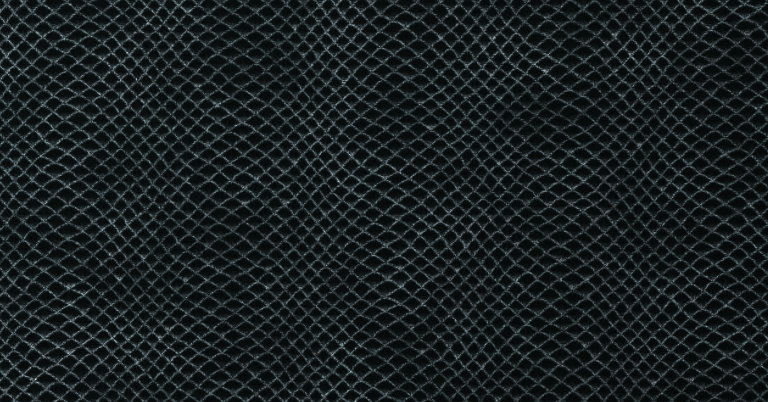
A Shadertoy shader for this texture:

```glsl
const float TAU = 6.2831853;

// Layout, in units of the canvas height
const float SCALES_PER_UNIT = 20.8;
const float SCALES_DOWN = 24.0;
const float BAND_PERIOD = 0.408;    // spacing of the narrow-scale bands
const float BAND_CENTER = 0.37;
const float BAND_SQUEEZE = 0.23;
const float BAND_DRIFT = 0.05;      // sideways lean of the bands
const float ROW_WAVE = 0.004;
const float WOBBLE = 0.010;
const float ARCH_POWER = 1.55;      // 1 = straight diamond, 2 = round arch

// Ridge lines and wear
const float RIDGE_HALF_WIDTH = 0.0016;
const float HALO_WIDTH = 0.0038;
const float GRAIN_DENSITY = 330.0;
const float GRAIN_AMOUNT = 1.3;
const float SPECK_CHANCE = 0.06;

const vec3 BASE_COLOR = vec3(0.027, 0.042, 0.044);
const vec3 HALO_COLOR = vec3(0.098, 0.114, 0.119);
const vec3 RIDGE_TEAL = vec3(0.130, 0.164, 0.163);
const vec3 RIDGE_VIOLET = vec3(0.155, 0.158, 0.174);
const vec3 GLINT_COLOR = vec3(0.170, 0.185, 0.187);
const vec3 TIP_COLOR = vec3(0.130, 0.147, 0.155);
const vec3 SPECK_COLOR = vec3(0.280, 0.280, 0.290);

float hash(vec2 p) {
    return fract(sin(dot(p, vec2(127.1, 311.7))) * 43758.5453);
}

float noise(vec2 p) {
    vec2 i = floor(p), f = fract(p);
    f = f * f * (3.0 - 2.0 * f);
    return mix(mix(hash(i), hash(i + vec2(1, 0)), f.x),
               mix(hash(i + vec2(0, 1)), hash(i + vec2(1, 1)), f.x), f.y);
}

// Distance from the nearest arch peak, 0 at a peak and 1 at a valley
float archPhase(float t) {
    return 2.0 * abs(fract(t + 0.5) - 0.5);
}

float archHeight(float t) {
    return 1.0 - pow(archPhase(t), ARCH_POWER);
}

float archSlope(float t) {
    return 2.0 * ARCH_POWER * pow(archPhase(t) + 1e-4, ARCH_POWER - 1.0);
}

void mainImage(out vec4 fragColor, in vec2 fragCoord) {
    vec2 p = fragCoord / iResolution.y;
    float pixel = 1.0 / iResolution.y;

    // Uneven skin: gentle row waves and small local wobble
    vec2 q = p + WOBBLE * (vec2(noise(p * 19.0), noise(p * 19.0 + 40.0)) - 0.5);
    float lean = BAND_DRIFT * (p.y - 0.5) + 0.03 * (noise(p * 3.0 + 9.0) - 0.5);
    float bandAngle = TAU * (p.x - BAND_CENTER - lean) / BAND_PERIOD;
    q.y += ROW_WAVE * sin(bandAngle + 1.0) + 0.02 * noise(p * 2.5 + 5.0);

    // Lattice coordinates, compressed inside the bands
    float density = SCALES_PER_UNIT * (1.0 + BAND_SQUEEZE * cos(bandAngle));
    float u = SCALES_PER_UNIT * (q.x + BAND_SQUEEZE * BAND_PERIOD / TAU * sin(bandAngle));
    float v = 2.0 * SCALES_DOWN * q.y;

    // Nearest ridge among the stacked arch rows
    float row = floor(v);
    float ridgeDist = 1.0;
    for (int i = -1; i <= 1; i++) {
        float k = row + float(i);
        float t = u + 0.5 * k;
        float gradient = length(vec2(archSlope(t) * density, 2.0 * SCALES_DOWN));
        ridgeDist = min(ridgeDist, abs(v - k - archHeight(t)) / gradient);
    }

    // Scale identity and position inside it, y running from 0 to 1
    float k = v < row + archHeight(u + 0.5 * row) ? row - 1.0 : row;
    float t = u + 0.5 * k;
    vec2 local = vec2(fract(t) - 0.5, 0.5 * (v - k));
    vec2 id = vec2(floor(t), k);

    // Worn, glittering surface
    float grain = noise(p * GRAIN_DENSITY);
    float glitter = 1.0 + GRAIN_AMOUNT * (grain - 0.5);
    float glint = smoothstep(0.62, 0.95, noise(p * 250.0 + 33.0));
    float patches = 0.6 * noise(p * 7.0 + 20.0) + 0.4 * noise(p * 45.0 + 60.0);
    float wear = 0.50 + 0.80 * patches;
    float light = 1.14 - 0.14 * p.x + 0.12 * (p.y - 0.5);

    // Ridge with a rough edge and a soft shoulder
    float roughDist = ridgeDist + 0.0020 * (noise(p * 190.0 + 11.0) - 0.5);
    float soft = 0.8 * pixel + 0.0005;
    float ridge = 1.0 - smoothstep(RIDGE_HALF_WIDTH - soft, RIDGE_HALF_WIDTH + soft, roughDist);
    float halo = exp(-pow(ridgeDist / HALO_WIDTH, 2.0));
    vec3 ridgeColor = mix(RIDGE_TEAL, RIDGE_VIOLET, noise(p * 12.0 + 70.0));

    // Pale sheen near the lower tip of each scale
    vec2 tipOffset = (local - vec2(0.0, 0.20)) / vec2(0.22, 0.20);
    float tip = exp(-dot(tipOffset, tipOffset));
    float tipStrength = 0.20 + 0.80 * hash(id);
    float speck = step(1.0 - SPECK_CHANCE, hash(id + 31.0));

    vec3 color = BASE_COLOR * (0.7 + 0.6 * grain);
    color += HALO_COLOR * halo * wear * glitter;
    color += TIP_COLOR * tip * tipStrength * glitter * (1.0 - 0.4 * ridge);
    color += SPECK_COLOR * speck * tip * tip * grain;
    color += ridgeColor * ridge * wear * glitter;
    color += GLINT_COLOR * glint * halo * wear;

    fragColor = vec4(clamp(color * light, 0.0, 1.0), 1.0);
}
```
